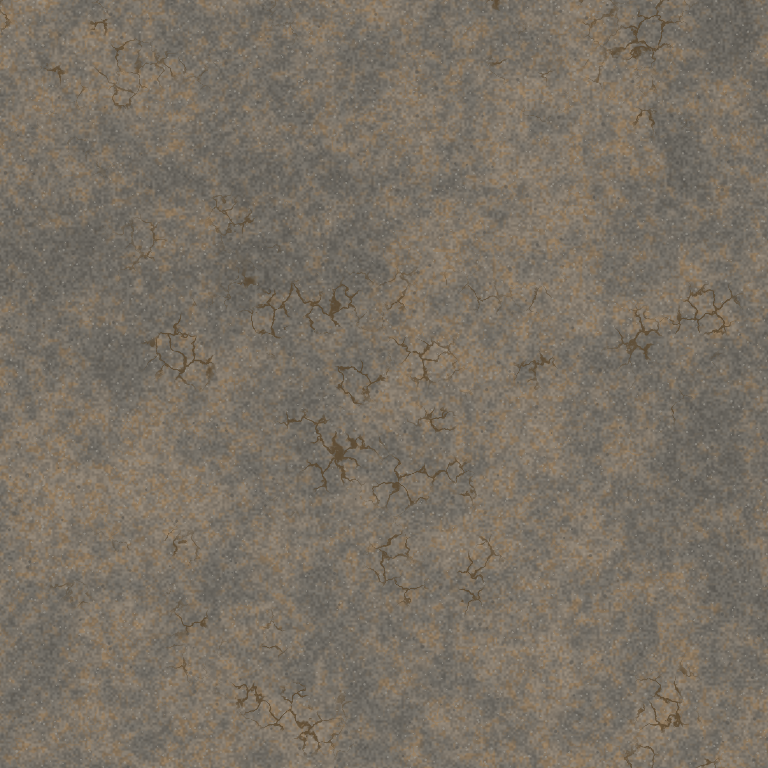
This texture is drawn by a Shadertoy shader. Its source:

```glsl
// Weathered grey-brown stone: faint mottling and fine grain, warmed by small tan
// stains, dusted with ochre flecks and veins, pale or dark grit and hairline cracks.
// Mottling is layered value noise; grit, veins and cracks come from cellular noise.

const vec3 GREY  = vec3(0.451, 0.434, 0.403);
const vec3 TAN   = vec3(0.494, 0.454, 0.402);
const vec3 OCHRE = vec3(0.525, 0.430, 0.315);
const vec3 CRACK = vec3(0.345, 0.270, 0.170);
const vec3 PALE  = vec3(0.620, 0.605, 0.570);
const vec3 DARK  = vec3(0.320, 0.310, 0.290);

// Features per canvas height
const float BROAD_SCALE = 3.4;
const float MID_SCALE   = 17.0;
const float FINE_SCALE  = 72.0;
const float FLECK_SCALE = 230.0;
const float GRAIN_SCALE = 330.0;
const float VEIN_SCALE  = 62.0;
const float CRACK_SCALE = 34.0;

// Strength of each brightness layer
const float BROAD_CONTRAST = 0.15;
const float MID_CONTRAST   = 0.17;
const float FINE_CONTRAST  = 0.18;
const float GRAIN_CONTRAST = 0.24;

float hash(vec2 p) {
    vec3 q = fract(vec3(p.xyx) * 0.1031);
    q += dot(q, q.yzx + 33.33);
    return fract((q.x + q.y) * q.z);
}

vec2 hash2(vec2 p) {
    return vec2(hash(p), hash(p + 71.7));
}

float valueNoise(vec2 p) {
    vec2 cell = floor(p), f = fract(p);
    f = f * f * (3.0 - 2.0 * f);
    float low  = mix(hash(cell), hash(cell + vec2(1, 0)), f.x);
    float high = mix(hash(cell + vec2(0, 1)), hash(cell + vec2(1, 1)), f.x);
    return mix(low, high, f.y);
}

float layeredNoise(vec2 p) {
    float sum = 0.0, weight = 0.5;
    for (int i = 0; i < 4; i++) {
        sum += weight * valueNoise(p);
        p = mat2(0.8, 0.6, -0.6, 0.8) * p * 2.03 + 17.3;
        weight *= 0.5;
    }
    return sum / 0.9375;
}

// Nearest distance, second nearest distance, random value of the nearest cell
vec3 cellNoise(vec2 p) {
    vec2 home = floor(p);
    vec3 result = vec3(9.0, 9.0, 0.0);
    for (int y = -1; y <= 1; y++) {
        for (int x = -1; x <= 1; x++) {
            vec2 cell = home + vec2(x, y);
            float d = length(cell + hash2(cell) - p);
            if (d < result.x) {
                result = vec3(d, result.x, hash(cell + 13.1));
            } else {
                result.y = min(result.y, d);
            }
        }
    }
    return result;
}

// Uneven grains in a random share of the cells
float grit(vec2 p, float share, float radius) {
    vec3 cell = cellNoise(p);
    float size = radius * (0.4 + 0.7 * fract(cell.z * 57.0) + 0.5 * valueNoise(p * 4.0));
    return step(cell.z, share) * smoothstep(size, size * 0.3, cell.x);
}

// Jagged cell borders that taper to nothing where presence falls to zero
float jaggedLines(vec2 p, float width, float presence) {
    vec2 warp = vec2(layeredNoise(p * 2.2), layeredNoise(p * 2.2 + 41.0)) - 0.5;
    vec3 cell = cellNoise(p + 0.8 * warp);
    float reach = width * (0.35 + 0.65 * presence);
    return presence * smoothstep(reach, reach * 0.2, cell.y - cell.x);
}

void mainImage(out vec4 fragColor, in vec2 fragCoord) {
    vec2 uv = fragCoord / iResolution.y;

    float broad = layeredNoise(uv * BROAD_SCALE + 2.7);
    float mid   = layeredNoise(uv * MID_SCALE + 31.0);
    float fine  = layeredNoise(uv * FINE_SCALE + 57.0);
    float grain = valueNoise(uv * GRAIN_SCALE + 5.0);

    // Stains and brightness
    float warmth = smoothstep(0.36, 0.64, 0.22 * broad + 0.36 * mid + 0.42 * fine);
    float tone = BROAD_CONTRAST * (broad - 0.5) + MID_CONTRAST * (mid - 0.5)
               + FINE_CONTRAST * (fine - 0.5) + GRAIN_CONTRAST * (grain - 0.5);
    vec3 color = mix(GREY, TAN, warmth) * (1.0 + tone);

    // Ochre flecks and short veins, denser in the stains
    float fleck = 0.7 * valueNoise(uv * FLECK_SCALE + 9.0) + 0.3 * fine;
    fleck = smoothstep(0.56, 0.76, fleck) * (0.2 + 0.8 * warmth);
    float veinPresence = warmth * smoothstep(0.48, 0.72, valueNoise(uv * 48.0 + 4.0));
    float vein = jaggedLines(uv * VEIN_SCALE + 12.0, 0.22, veinPresence);
    color = mix(color, OCHRE * (1.0 + tone), 0.7 * max(fleck, vein));

    // Pale and dark grit
    color = mix(color, PALE, 0.60 * grit(uv * 135.0, 0.13, 0.24));
    color = mix(color, DARK, 0.55 * grit(uv * 75.0 + 20.0, 0.06, 0.22));

    // Hairline cracks in scattered patches
    float patches = smoothstep(0.52, 0.68, layeredNoise(uv * 6.5 + 8.4));
    float gaps = smoothstep(0.45, 0.70, valueNoise(uv * 31.0 + 3.0));
    float crack = jaggedLines(uv * CRACK_SCALE, 0.15, patches * gaps);
    color = mix(color, CRACK, 0.8 * crack);

    fragColor = vec4(color, 1.0);
}
```
